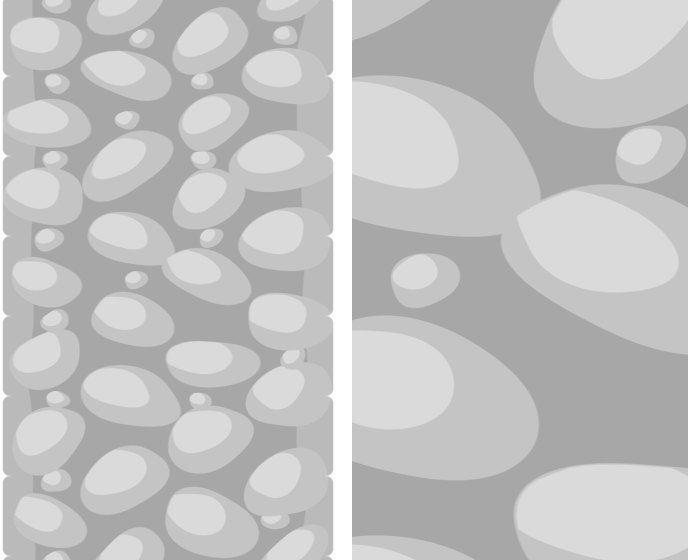
Left, the full canvas; right, a detail of the centre.
Write a Shadertoy shader that draws this texture.

```glsl
// A vertical strip of grey cobbles with a scalloped rim on a white ground.
// Staggered columns of wobbly, tilted ellipses carry a pale upper-left facet;
// pebbles fill some of the gaps. Lengths are in units of the canvas height.
#define ROWS 7.0
#define COLS 4
#define STONE_SIZE vec2(0.080, 0.050)
#define PEBBLE_SIZE vec2(0.026, 0.020)
#define PEBBLE_SHARE 0.55
#define PEBBLE_OFFSET 0.030
#define JITTER 0.020
#define WOBBLE 0.050
#define FACET_SCALE 0.66
#define RIM_MARGIN 0.005
#define RIM_NOTCH 0.013
#define BORDER_WIDTH 0.061

const float TAU = 6.28318;
const vec3 GROUND = vec3(0.655);
const vec3 BORDER = vec3(0.73);
const vec3 STONE = vec3(0.77);
const vec3 FACET = vec3(0.855);

vec3 hash3(vec2 cell) {
    vec3 p = fract((cell.xyx + 17.0) * vec3(0.1031, 0.1030, 0.0973));
    p += dot(p, p.yxz + 33.33);
    return fract((p.xxy + p.yzz) * p.zyx);
}

// Random values of a stone, repeating after one canvas height
vec3 stoneHash(float column, float row, float seed) {
    return hash3(vec2(column + 11.0 * seed, mod(row, ROWS) + 5.0 * seed));
}

float coverage(float d, float blur) {
    return 1.0 - smoothstep(-blur, blur, d);
}

float roundBox(vec2 p, vec2 halfSize, float radius) {
    vec2 q = abs(p) - halfSize + radius;
    return length(max(q, 0.0)) + min(max(q.x, q.y), 0.0) - radius;
}

// Unit circle with a few low harmonics on its radius
float blob(vec2 q, vec3 phase) {
    float a = atan(q.y, q.x + 1e-5);
    float wave = 0.6 * cos(2.0 * a + TAU * phase.x)
               + cos(3.0 * a + TAU * phase.y)
               + 0.4 * cos(4.0 * a + TAU * phase.z);
    return length(q) - 1.0 - WOBBLE * wave;
}

void paintStone(inout vec3 color, vec2 p, vec2 size, float tilt, vec3 phase, float pixel) {
    float c = cos(tilt), s = sin(tilt);
    mat2 turn = mat2(c, -s, s, c);
    vec2 q = turn * p / size;
    vec2 shift = turn * vec2(-0.20 - 0.12 * phase.z, 0.27);
    float scale = FACET_SCALE + 0.12 * (phase.x - 0.5);
    float body = blob(q, phase);
    float facet = blob((q - shift) / scale, phase.yzx) * scale;
    float blur = 0.8 * pixel / size.y;
    color = mix(color, STONE, coverage(body, blur));
    color = mix(color, FACET, coverage(max(body + 0.02, facet), blur));
}

vec2 stoneCenter(float column, float row, float width) {
    float pitch = (width - 0.014) / float(COLS);
    vec2 jitter = (stoneHash(column, row, 1.0).xy - 0.5) * JITTER;
    return vec2(0.007 + (column + 0.5) * pitch,
                (row + 0.5 + 0.5 * mod(column, 2.0)) / ROWS) + jitter;
}

// 1 where a pebble lies above the stone of this cell
float pebbleAbove(float column, float row) {
    return step(stoneHash(column, row, 4.0).x, PEBBLE_SHARE);
}

// Border width as a broken line along the height
float borderWidth(float y, float side) {
    float t = y * 9.0, k = floor(t);
    float a = hash3(vec2(k, side)).x, b = hash3(vec2(k + 1.0, side)).x;
    return BORDER_WIDTH + 0.022 * (mix(a, b, smoothstep(0.1, 0.9, t - k)) - 0.5);
}

void mainImage(out vec4 fragColor, in vec2 fragCoord) {
    float pixel = 1.0 / iResolution.y;
    vec2 p = fragCoord * pixel;
    float width = iResolution.x * pixel;

    // Ground and the lighter border on both sides
    float side = step(0.5 * width, p.x);
    float inward = mix(p.x, width - p.x, side);
    vec3 color = mix(GROUND, BORDER, coverage(inward - borderWidth(p.y, side * 7.0), pixel));

    // Stones shrink beside pebbles, which lie between vertical neighbours
    for (int i = 0; i < COLS; i++) {
        float column = float(i);
        float baseRow = floor(p.y * ROWS - 0.5 * mod(column, 2.0));
        for (int j = -1; j <= 1; j++) {
            float row = baseRow + float(j);
            vec3 h = stoneHash(column, row, 2.0), g = stoneHash(column, row, 3.0);
            vec2 center = stoneCenter(column, row, width);
            float pebble = pebbleAbove(column, row);
            float crowd = pebble + pebbleAbove(column, row - 1.0);
            float stretch = 0.2 * (h.y - 0.5);
            vec2 size = STONE_SIZE * (1.04 - 0.12 * crowd + 0.18 * h.x)
                      * vec2(1.0 + stretch, 1.0 - stretch);
            vec2 spot = center;
            spot.x = clamp(spot.x, size.x + 0.004, width - size.x - 0.004);
            paintStone(color, p - spot, size, mix(-0.45, 0.7, h.z), g, pixel);

            if (pebble > 0.5) {
                vec2 gap = 0.5 * (center + stoneCenter(column, row + 1.0, width));
                float toward = column < 0.5 ? 1.0 : column > float(COLS) - 1.5 ? -1.0 : sign(h.y - 0.5);
                gap.x += PEBBLE_OFFSET * toward * g.x;
                paintStone(color, p - gap, PEBBLE_SIZE * mix(0.75, 1.05, g.y),
                           mix(-0.3, 0.7, g.z), h.zxy, pixel);
            }
        }
    }

    // Scalloped rim: one rounded block per row joined by a straight core
    vec2 block = vec2(p.x - 0.5 * width, (fract(p.y * ROWS - 0.05) - 0.5) / ROWS);
    float halfWidth = 0.5 * width - RIM_MARGIN;
    float rim = min(roundBox(block, vec2(halfWidth, 0.5 / ROWS), RIM_NOTCH),
                    abs(block.x) - halfWidth + RIM_NOTCH);
    fragColor = vec4(mix(vec3(1.0), color, coverage(rim, pixel)), 1.0);
}
```
